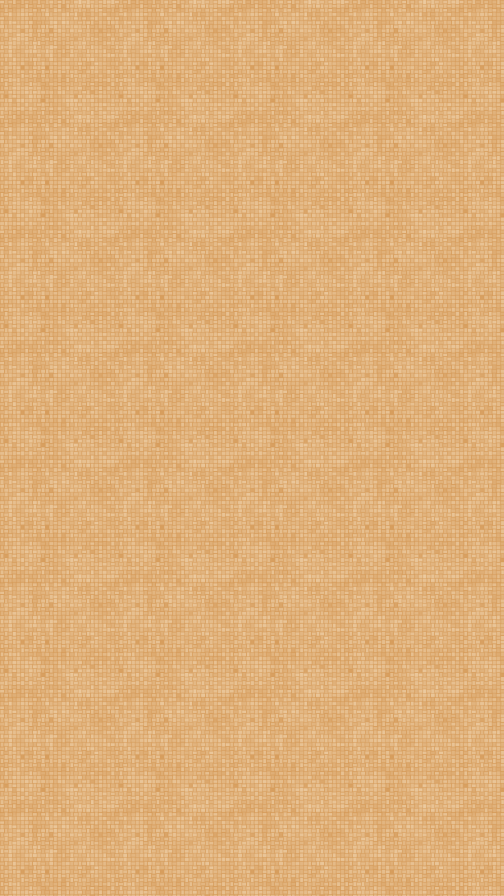
This texture is drawn by a Shadertoy shader. Its source:

```glsl
// Tan plain-weave cloth: short over-under threads in a repeating swatch with flecks and soft wear.

const float SWATCHES_DOWN = 7.8;   // swatch repeats per canvas height
const float THREADS = 28.0;        // threads per swatch side, even so the weave joins
const float BLOTCHES = 7.0;        // wear patches per swatch side
const int SAMPLES = 3;             // subsamples per pixel side
const vec3 GAP_COLOR = vec3(0.82, 0.57, 0.295);
const vec3 THREAD_COLOR = vec3(0.93, 0.805, 0.645);

// Integer hash of a lattice cell, 0 to 1
float hash(vec2 cell, uint seed) {
    uint h = uint(cell.x) * 1597334677u ^ uint(cell.y) * 3812015801u ^ seed * 2654435769u;
    h = (h ^ (h >> 16)) * 2246822519u;
    h = (h ^ (h >> 13)) * 3266489917u;
    h ^= h >> 16;
    return float(h & 65535u) / 65535.0;
}

// Value noise that wraps after 'period' cells
float wrappedNoise(vec2 p, float period, uint seed) {
    vec2 i = floor(p), f = fract(p);
    vec2 a = mod(i, period), b = mod(i + 1.0, period);
    f = f * f * (3.0 - 2.0 * f);
    float low = mix(hash(a, seed), hash(vec2(b.x, a.y), seed), f.x);
    float high = mix(hash(vec2(a.x, b.y), seed), hash(b, seed), f.x);
    return mix(low, high, f.y);
}

float boxDistance(vec2 p, vec2 halfSize) {
    vec2 d = abs(p) - halfSize;
    return length(max(d, 0.0)) + min(max(d.x, d.y), 0.0);
}

// Soft stripe at 'center' on a unit circle
float wrappedStripe(float x, float center, float width) {
    float d = abs(fract(x - center + 0.5) - 0.5);
    return 1.0 - smoothstep(0.0, width, d);
}

// Brightness of the weave: 0 in the gaps, 1 on a bright thread
float weaveTone(vec2 swatch, float blur) {
    vec2 grid = swatch * THREADS;
    vec2 cell = mod(floor(grid), THREADS);
    vec2 local = fract(grid) - 0.5;

    // Alternate cells show the horizontal or the vertical thread on top
    bool horizontal = mod(cell.x + cell.y, 2.0) < 0.5;
    vec2 along = horizontal ? local : local.yx;
    float halfWidth = 0.36 + 0.10 * (hash(cell, 1u) - 0.5);
    float d = boxDistance(along, vec2(0.39, halfWidth - 0.08)) - 0.08;
    float cover = 1.0 - smoothstep(-blur, blur, d);

    // Rounded thread with its own dye strength and a rare dark fleck
    float thread = 0.69 - 0.5 * along.y * along.y;
    thread += 0.34 * (hash(cell, 2u) - 0.5);
    thread -= 0.28 * step(0.965, hash(cell, 3u));
    return mix(0.25, thread, cover);
}

// Slow brightness drift, with a pale column and a darker row in each swatch
float wearTone(vec2 swatch) {
    float drift = wrappedNoise(swatch * BLOTCHES, BLOTCHES, 4u) - 0.5;
    float paleColumn = wrappedStripe(swatch.x, 0.67, 0.06);
    float darkRow = wrappedStripe(swatch.y, 0.08, 0.04);
    return 0.14 * drift + 0.05 * paleColumn - 0.06 * darkRow;
}

void mainImage(out vec4 fragColor, in vec2 fragCoord) {
    float swatchPerPixel = SWATCHES_DOWN / iResolution.y;
    float blur = max(0.03, 0.5 * swatchPerPixel * THREADS / float(SAMPLES));
    float tone = 0.0;

    // Average over the pixel, with swatches counted from the top left
    for (int y = 0; y < SAMPLES; y++) {
        for (int x = 0; x < SAMPLES; x++) {
            vec2 offset = (vec2(x, y) + 0.5) / float(SAMPLES) - 0.5;
            vec2 point = fragCoord + offset;
            vec2 swatch = vec2(point.x, iResolution.y - point.y) * swatchPerPixel;
            tone += weaveTone(swatch, blur) + wearTone(swatch);
        }
    }
    tone /= float(SAMPLES * SAMPLES);

    fragColor = vec4(mix(GAP_COLOR, THREAD_COLOR, tone), 1.0);
}
```
